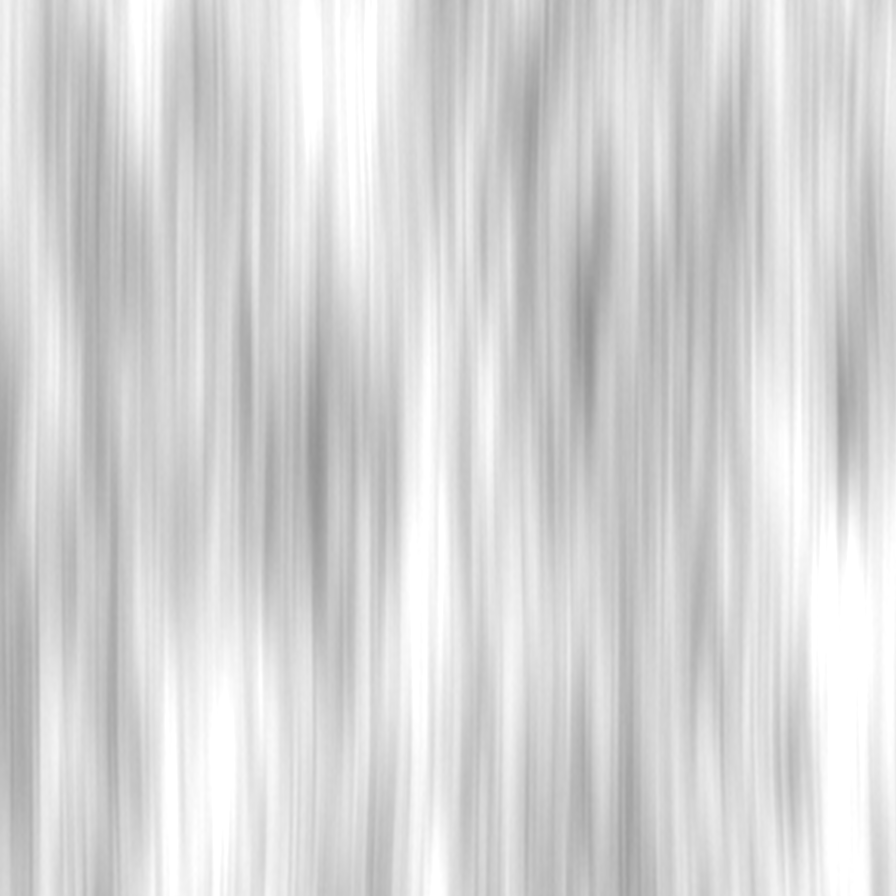
Give the GLSL for this texture, as a WebGL 2 fragment shader.

```glsl
#version 300 es
precision highp float;
// Pale grey brushed grain: soft vertical blotches overlaid with fine streaks.

uniform vec2 u_resolution;
out vec4 fragColor;

// Integer hash of a lattice cell and a layer seed, 0 to 1
float hash(ivec2 cell, int seed) {
    uvec2 q = uvec2(cell + 1024);
    uint h = q.x * 1597334677u ^ q.y * 3812015801u ^ uint(seed) * 2654435769u;
    h = (h ^ (h >> 16)) * 2246822519u;
    h = (h ^ (h >> 13)) * 3266489917u;
    return float((h ^ (h >> 16)) >> 8) / 16777216.0;
}

// Smooth noise along one column, shifted by its own random offset
float columnNoise(int column, float y, int seed) {
    y += 7.0 * hash(ivec2(column, -9), seed);
    int row = int(floor(y));
    return mix(hash(ivec2(column, row), seed),
               hash(ivec2(column, row + 1), seed),
               smoothstep(0.0, 1.0, fract(y)));
}

// Blend of neighbouring columns; the offsets hide any horizontal lattice
float streakNoise(vec2 p, int seed) {
    int column = int(floor(p.x));
    return mix(columnNoise(column, p.y, seed),
               columnNoise(column + 1, p.y, seed),
               smoothstep(0.0, 1.0, fract(p.x)));
}

// Noise centred on zero, with the given cell counts across and up
float layer(vec2 p, float across, float up, int seed) {
    return streakNoise(p * vec2(across, up), seed) - 0.5;
}

void main() {
    vec2 p = gl_FragCoord.xy / u_resolution;

    // Gentle sideways drift of the fibres
    p.x += 0.008 * layer(p, 7.0, 4.0, 1);

    // Broad blotches
    float shade = 0.834;
    shade += 0.20 * layer(p, 8.0, 2.2, 2);
    shade += 0.24 * layer(p, 17.0, 3.7, 3);
    shade += 0.17 * layer(p, 37.0, 5.5, 4);

    // Fine streaks
    shade += 0.09 * layer(p, 79.0, 6.0, 5);
    shade += 0.07 * layer(p, 148.0, 5.0, 6);
    shade += 0.08 * layer(p, 235.0, 4.0, 7);

    // Faint speckle
    shade += 0.015 * layer(p, 290.0, 170.0, 8);

    fragColor = vec4(vec3(clamp(shade, 0.0, 1.0)), 1.0);
}
```
